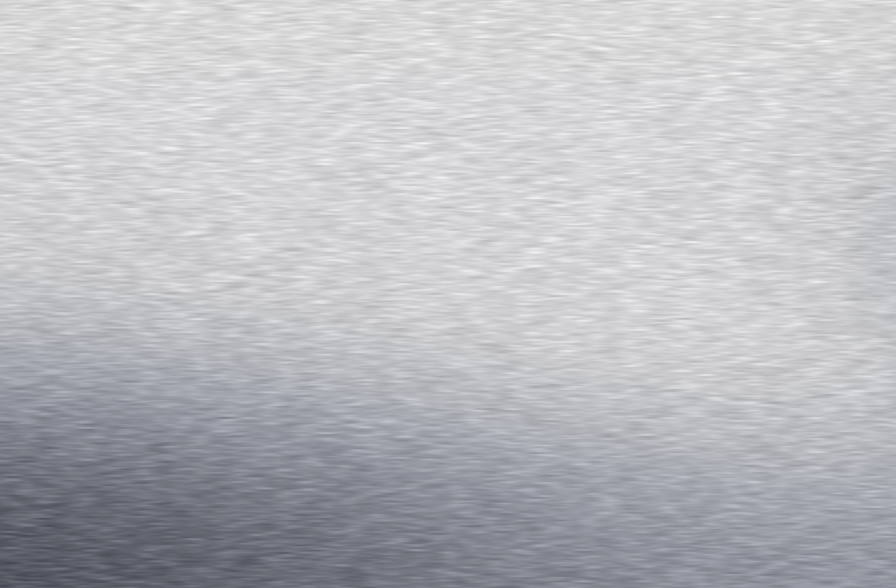
Reproduce this texture procedurally as a WebGL 2 fragment shader.

```glsl
#version 300 es
precision highp float;
// Brushed steel sheet: fine horizontal grain under a soft diagonal sheen.

#define GRAIN_FINE vec2(17.0, 312.0)
#define GRAIN_LONG vec2(9.0, 170.0)
#define GRAIN_SOFT vec2(7.0, 44.0)
#define GRAIN_CONTRAST 0.098
#define GRAIN_WAVE 0.003
#define LIGHT_TONE 0.762
#define SHEEN_LIFT 0.072
#define DARK_TONE_LEFT 0.335
#define DARK_TONE_RIGHT 0.565
#define EDGE_SHADE 0.085
#define LIGHT_TINT vec3(0.0, 0.001, 0.010)
#define DARK_TINT vec3(-0.004, 0.012, 0.050)

uniform vec2 u_resolution;
out vec4 fragColor;

// Integer hash turned into a unit gradient for one lattice corner.
vec2 cornerGradient(ivec2 cell) {
  uint h = uint(cell.x) * 0x9E3779B9u ^ uint(cell.y) * 0x85EBCA6Bu;
  h = (h ^ (h >> 16)) * 0x7FEB352Du;
  h = (h ^ (h >> 15)) * 0x846CA68Bu;
  h ^= h >> 16;
  float angle = float(h & 0xFFFFu) / 65536.0 * 6.28319;
  return vec2(cos(angle), sin(angle));
}

// Gradient noise, roughly -0.7 to 0.7.
float gradientNoise(vec2 p) {
  ivec2 cell = ivec2(floor(p));
  vec2 f = fract(p);
  vec2 w = f * f * f * (f * (f * 6.0 - 15.0) + 10.0);
  float a = dot(cornerGradient(cell), f);
  float b = dot(cornerGradient(cell + ivec2(1, 0)), f - vec2(1.0, 0.0));
  float c = dot(cornerGradient(cell + ivec2(0, 1)), f - vec2(0.0, 1.0));
  float d = dot(cornerGradient(cell + ivec2(1, 1)), f - vec2(1.0, 1.0));
  return mix(mix(a, b, w.x), mix(c, d, w.x), w.y);
}

// Gradient noise along one scratch, shifted at random for each row.
float scratchRow(float x, int row) {
  x += 40.0 + 20.0 * cornerGradient(ivec2(9973, row)).y;
  int cell = int(floor(x));
  float f = fract(x);
  float a = cornerGradient(ivec2(cell, row)).x * f;
  float b = cornerGradient(ivec2(cell + 1, row)).x * (f - 1.0);
  return mix(a, b, smoothstep(0.0, 1.0, f));
}

// Independent rows of scratches with narrow, smooth borders.
float scratches(vec2 p) {
  int row = int(floor(p.y));
  float border = smoothstep(0.15, 0.85, fract(p.y));
  return mix(scratchRow(p.x, row), scratchRow(p.x, row + 1), border);
}

// Broad reflection: dark lower left, pale top, faint shade at the right edge.
float sheen(vec2 uv) {
  float across = smoothstep(-0.1, 0.95, uv.x);
  float darkTone = mix(DARK_TONE_LEFT, DARK_TONE_RIGHT, across);
  float rise = smoothstep(mix(0.02, -0.05, across), mix(0.59, 0.43, across), uv.y);
  float tone = mix(darkTone, LIGHT_TONE, rise);
  tone += SHEEN_LIFT * smoothstep(0.3, 0.85, uv.y + 0.3 * across);
  vec2 fromEdge = (uv - vec2(1.04, 0.58)) / vec2(0.13, 0.24);
  tone -= EDGE_SHADE * exp(-dot(fromEdge, fromEdge));
  return tone + 0.012 * smoothstep(0.6, 1.0, uv.y);
}

// Layered streaks, from hair-thin scratches to soft mottling.
float brushedGrain(vec2 p) {
  p.y += GRAIN_WAVE * gradientNoise(p * vec2(4.0, 6.0) + 31.7);
  float fine = scratches(p * GRAIN_FINE);
  float second = scratches(p * GRAIN_FINE * vec2(1.7, 0.83) + 557.3);
  float broad = gradientNoise(p * GRAIN_LONG + 113.9);
  float soft = gradientNoise(p * GRAIN_SOFT + 211.4);
  float glint = max(fine + second, 0.0) - 0.12;
  return fine + 0.9 * second + 0.45 * broad + 0.28 * soft + 0.3 * glint;
}

void main() {
  vec2 uv = gl_FragCoord.xy / u_resolution;
  vec2 p = gl_FragCoord.xy / u_resolution.y;

  float tone = sheen(uv);
  float shadow = 1.0 - smoothstep(0.57, 0.83, tone);
  vec3 tint = mix(LIGHT_TINT, DARK_TINT, shadow);
  tint.b -= 0.006 * smoothstep(0.7, 1.0, uv.y);

  vec3 color = vec3(tone + GRAIN_CONTRAST * brushedGrain(p)) + tint;
  fragColor = vec4(clamp(color, 0.0, 1.0), 1.0);
}
```
